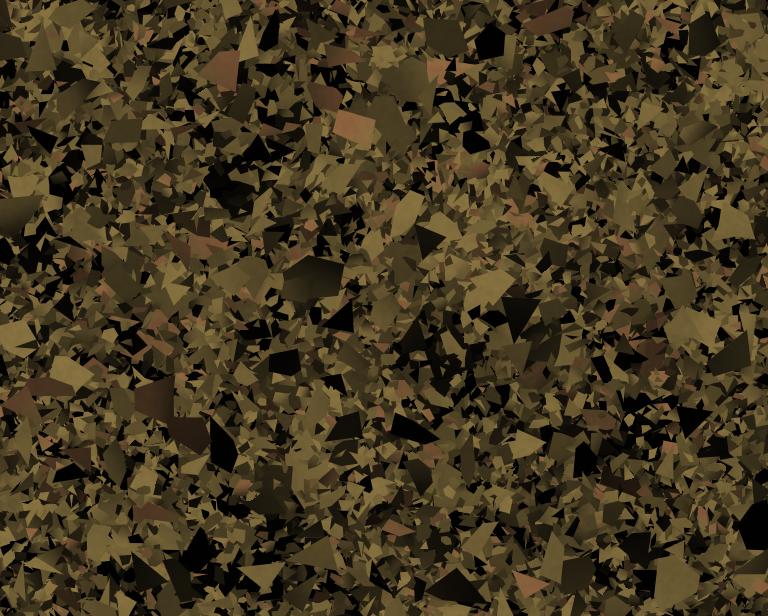
This background is drawn by a WebGL 2 fragment shader. Its source:

```glsl
#version 300 es
precision highp float;
// Heap of overlapping angular shards in olive, brown and black.

uniform vec2 u_resolution;
out vec4 fragColor;

const int   LAYERS      = 26;      // front to back
const float SMALL_CELL  = 0.021;   // grid pitch of the finest layer
const float LARGE_CELL  = 0.112;   // grid pitch of the coarsest layer
const float KEEP_SMALL  = 0.78;    // share of occupied cells
const float KEEP_LARGE  = 0.46;
const float CLUSTER     = 0.9;     // how strongly small shards gather
const float PEAK_TONE   = 0.52;
const float WARM_SHARE  = 0.12;
const float GRAIN       = 0.05;
const vec3  OLIVE  = vec3(1.0, 0.845, 0.475);
const vec3  RUST   = vec3(1.06, 0.73, 0.47);
const vec3  HOLLOW = vec3(0.018, 0.017, 0.009);
const float TAU    = 6.28318;

// Three random values in 0..1 from an integer cell
vec3 hash3(ivec3 cell) {
    uvec3 v = uvec3(cell + 4096) * 1664525u + 1013904223u;
    v.x += v.y * v.z; v.y += v.z * v.x; v.z += v.x * v.y;
    v ^= v >> 16u;
    v.x += v.y * v.z; v.y += v.z * v.x; v.z += v.x * v.y;
    return vec3(v >> 8u) / 16777216.0;
}

vec2 gradientAt(ivec2 corner) {
    float a = TAU * hash3(ivec3(corner, 777)).x;
    return vec2(cos(a), sin(a));
}

float gradientNoise(vec2 p) {
    ivec2 i = ivec2(floor(p));
    vec2 f = fract(p);
    vec2 w = f * f * f * (f * (f * 6.0 - 15.0) + 10.0);
    float a = dot(gradientAt(i), f);
    float b = dot(gradientAt(i + ivec2(1, 0)), f - vec2(1, 0));
    float c = dot(gradientAt(i + ivec2(0, 1)), f - vec2(0, 1));
    float d = dot(gradientAt(i + ivec2(1, 1)), f - vec2(1, 1));
    return mix(mix(a, b, w.x), mix(c, d, w.x), w.y);
}

// Corner k of a shard with n corners, squashed along its own y axis
vec2 shardCorner(ivec3 id, int k, int n, float radius, float squash) {
    vec3 h = hash3(id * 7 + ivec3(k * 131, 17, 59));
    float a = TAU * (float(k) + 0.75 * h.x) / float(n);
    return radius * mix(0.4, 1.0, h.y) * vec2(cos(a), sin(a) * squash);
}

// Signed distance to the polygon of a shard
float shardDistance(vec2 p, ivec3 id, int n, float radius, float squash) {
    vec2 prev = shardCorner(id, n - 1, n, radius, squash);
    float d = 1e3, side = 1.0;
    for (int k = 0; k < n; k++) {
        vec2 cur = shardCorner(id, k, n, radius, squash);
        vec2 e = prev - cur, w = p - cur;
        vec2 off = w - e * clamp(dot(w, e) / dot(e, e), 0.0, 1.0);
        d = min(d, dot(off, off));
        bvec3 c = bvec3(p.y >= cur.y, p.y < prev.y, e.x * w.y > e.y * w.x);
        if (all(c) || all(not(c))) side = -side;
        prev = cur;
    }
    return side * sqrt(d);
}

// Flat tone per shard, with an occasional soft falloff and warm tint
vec3 shardColor(vec2 q, vec3 h, vec3 g, float fineness, float region) {
    float u = clamp(pow(h.x, 0.92) + 0.06 * fineness + 0.2 * region, 0.0, 1.0);
    float tone = max(PEAK_TONE * u - 0.07 * (1.0 - smoothstep(0.1, 0.4, u)), 0.006);
    float a = TAU * g.x;
    float slope = smoothstep(-0.4, 0.7, dot(q, vec2(cos(a), sin(a))));
    tone *= 1.0 - 0.8 * slope * pow(h.y, 4.0);
    float warm = step(1.0 - WARM_SHARE, g.y) * (1.0 - 0.6 * slope);
    return tone * mix(OLIVE, RUST, warm);
}

void main() {
    vec2 p = gl_FragCoord.xy / u_resolution.y;
    float pixel = 1.0 / u_resolution.y;
    float region = gradientNoise(p * 4.0);
    vec3 color = vec3(0.0);
    float open = 1.0;

    for (int layer = 0; layer < LAYERS && open > 0.01; layer++) {
        // Golden-ratio steps mix coarse and fine layers through the depth
        float fineness = fract(float(layer) * 0.618 + 0.35);
        float cellSize = LARGE_CELL * pow(SMALL_CELL / LARGE_CELL, fineness);
        vec2 grid = p / cellSize + 9.37 * float(layer);
        ivec2 home = ivec2(floor(grid));
        float gather = gradientNoise(p * 7.0 + float(layer) * 0.15);
        float keep = mix(KEEP_LARGE, KEEP_SMALL, fineness) + CLUSTER * fineness * gather;

        for (int j = 0; j < 9; j++) {
            ivec3 id = ivec3(home + ivec2(j % 3, j / 3) - 1, layer * 37);
            vec3 place = hash3(id);
            vec2 q = grid - vec2(id.xy) - place.xy;
            if (place.z > keep || dot(q, q) > 1.0) continue;

            vec3 form = hash3(id + ivec3(0, 0, 11));
            vec3 look = hash3(id + ivec3(0, 0, 23));
            float a = TAU * form.x;
            q = mat2(cos(a), -sin(a), sin(a), cos(a)) * q;
            int corners = 3 + int(3.6 * form.y * form.y + 0.4);
            float radius = mix(0.55, 1.0, form.z);
            float squash = mix(0.4, 1.0, look.z);
            float d = shardDistance(q, id, corners, radius, squash) * cellSize;
            float cover = clamp(0.5 - d / pixel, 0.0, 1.0);
            color += open * cover * shardColor(q, look, form.zxy, fineness, region);
            open *= 1.0 - cover;
        }
    }
    color += open * HOLLOW;
    color *= 1.0 + GRAIN * (gradientNoise(p * 45.0) + gradientNoise(p * 110.0));
    fragColor = vec4(color, 1.0);
}
```
